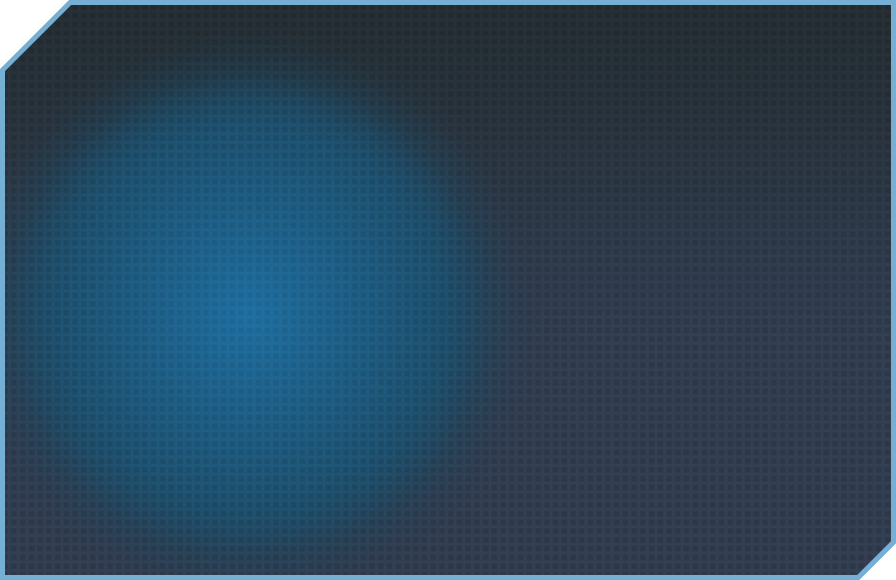
Reproduce this background procedurally as a Shadertoy shader.

```glsl
const float UNITS_HIGH = 332.0;

// Signed distance to the panel outline, positive inside; two corners are cut.
float panelDistance(vec2 p, vec2 size) {
    vec2 side = min(p, size - p);
    float topLeftCut = (p.x + size.y - p.y - 39.5) * 0.7071;
    float bottomRightCut = (size.x - p.x + p.y - 21.0) * 0.7071;
    return min(min(side.x, side.y), min(topLeftCut, bottomRightCut));
}

// Soft square dots on a regular grid.
float dotGrid(vec2 p, float pixel) {
    vec2 cell = abs(fract((p - 0.5) / 5.0) - 0.5) * 5.0;
    float edge = max(cell.x, cell.y) - 1.6;
    float blur = max(0.6, 0.6 * pixel);
    return 1.0 - smoothstep(-blur, blur, edge);
}

void mainImage(out vec4 fragColor, in vec2 fragCoord) {
    float pixel = UNITS_HIGH / iResolution.y;
    vec2 size = iResolution.xy * pixel;
    vec2 p = fragCoord * pixel;

    // Slate backdrop, darkest along the top
    float depth = 1.0 - p.y / size.y;
    vec3 color = mix(vec3(0.137, 0.173, 0.190), vec3(0.190, 0.235, 0.308),
                     smoothstep(-0.1, 0.62, depth));

    // Teal halo with a blue core
    float radius = length(p - vec2(0.277 * size.x, 0.456 * size.y));
    float halo = 1.0 - smoothstep(105.0, 168.0, radius);
    float core = clamp(1.0 - radius / 138.0, 0.0, 1.0);
    color = mix(color, vec3(0.115, 0.280, 0.375), halo);
    color = mix(color, vec3(0.120, 0.430, 0.625), core);

    // Dark dots, fainter inside the glow
    float strength = mix(0.13, 0.07, core);
    color *= 1.0 + strength * (0.4 - dotGrid(p, pixel));

    // Light blue frame and white outside the cut corners
    float inside = panelDistance(p, size);
    float fill = smoothstep(-0.5 * pixel, 0.5 * pixel, inside - 2.9);
    float panel = smoothstep(-0.5 * pixel, 0.5 * pixel, inside);
    color = mix(vec3(0.46, 0.69, 0.83), color, fill);
    color = mix(vec3(1.0), color, panel);

    fragColor = vec4(color, 1.0);
}
```
